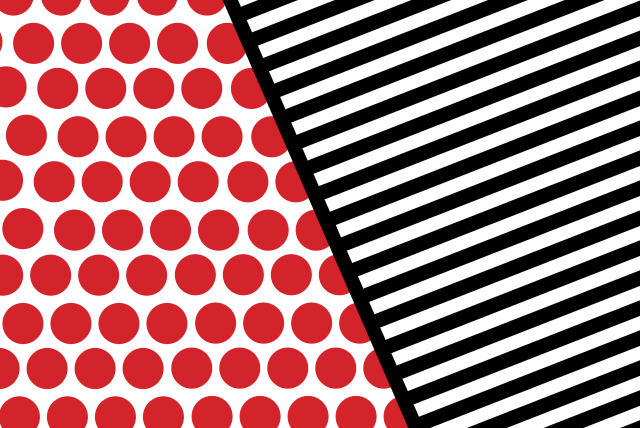
Give the GLSL for this pattern, as a Shadertoy shader.

```glsl
// Staggered red dots on white, split by a slanted black band from diagonal stripes.

// Lengths are in design units: the canvas spans 768 x 512 of them.
const vec2 CANVAS = vec2(768.0, 512.0);

const vec3 WHITE = vec3(1.0);
const vec3 BLACK = vec3(0.0);
const vec3 RED = vec3(0.824, 0.14, 0.165);

const float DOT_RADIUS = 24.6;
const vec2 DOT_STEP = vec2(57.6, 55.85);
const vec2 DOT_ORIGIN = vec2(23.3, 13.3);
const vec2 ODD_ROW_SHIFT = vec2(31.1, 2.0);
const float ROW_DRIFT = 2.13;        // sideways slide per row

const float SEAM_ROW = 3.5;          // dots above this row are cut into tiles
const float SEAM_SLANT = 10.0;
const float LEFT_SEAM = 100.0;
const float RIGHT_SEAM = 330.0;
const float LOWER_SEAM = 215.0;

const float BAND_FOOT = 490.0;       // left edge of the band at the bottom
const float BAND_LEAN = 0.4355;
const float BAND_WIDTH = 18.6;

const float STRIPE_SLOPE = 0.39;
const float STRIPE_PERIOD = 35.86;
const float STRIPE_WHITE = 17.2;
const float STRIPE_PHASE = 139.5;

// Antialiased coverage of a signed distance, negative inside.
float coverage(float d, float pixel) {
    return clamp(0.5 - d / pixel, 0.0, 1.0);
}

// Centre of one dot, with the small slips between neighbouring tiles.
vec2 dotCentre(float column, float row) {
    vec2 c = DOT_ORIGIN + vec2(column, row) * DOT_STEP;
    c += mod(row, 2.0) * ODD_ROW_SHIFT;
    c.x += ROW_DRIFT * row;
    if (row > SEAM_ROW) {
        float x = c.x + SEAM_SLANT * row;
        if (x < LEFT_SEAM) c += vec2(-4.4, 1.8);
        if (x > RIGHT_SEAM) c.x += 2.0;
    } else if (c.x > LOWER_SEAM) {
        c += vec2(0.8, 0.5);
    }
    return c;
}

// Distance to the nearest dot among neighbouring cells.
float dotField(vec2 p) {
    float nearest = 1e4;
    float baseRow = floor((p.y - DOT_ORIGIN.y) / DOT_STEP.y + 0.5);
    for (int j = -1; j <= 1; j++) {
        float row = baseRow + float(j);
        float start = DOT_ORIGIN.x + ROW_DRIFT * row + mod(row, 2.0) * ODD_ROW_SHIFT.x;
        float baseColumn = floor((p.x - start) / DOT_STEP.x + 0.5);
        for (int i = -1; i <= 1; i++) {
            vec2 centre = dotCentre(baseColumn + float(i), row);
            nearest = min(nearest, length(p - centre) - DOT_RADIUS);
        }
    }
    return nearest;
}

// Distance to the white bars among the diagonal stripes.
float stripeField(vec2 p) {
    float v = CANVAS.y - p.y + STRIPE_SLOPE * p.x - STRIPE_PHASE;
    float fromMiddle = mod(v - 0.5 * STRIPE_WHITE + 0.5 * STRIPE_PERIOD, STRIPE_PERIOD)
                     - 0.5 * STRIPE_PERIOD;
    return (abs(fromMiddle) - 0.5 * STRIPE_WHITE) / length(vec2(1.0, STRIPE_SLOPE));
}

void mainImage(out vec4 fragColor, in vec2 fragCoord) {
    vec2 p = fragCoord / iResolution.xy * CANVAS;
    float pixel = CANVAS.y / iResolution.y;

    // Dotted field
    vec3 colour = mix(WHITE, RED, coverage(dotField(p), pixel));

    // Black band and the ground right of it
    float across = p.x - BAND_FOOT + BAND_LEAN * p.y;
    float lean = length(vec2(1.0, BAND_LEAN));
    colour = mix(colour, BLACK, coverage(-across / lean, pixel));

    // White bars, cut off parallel to the band
    float bars = max(stripeField(p), (BAND_WIDTH - across) / lean);
    colour = mix(colour, WHITE, coverage(bars, pixel));

    fragColor = vec4(colour, 1.0);
}
```
